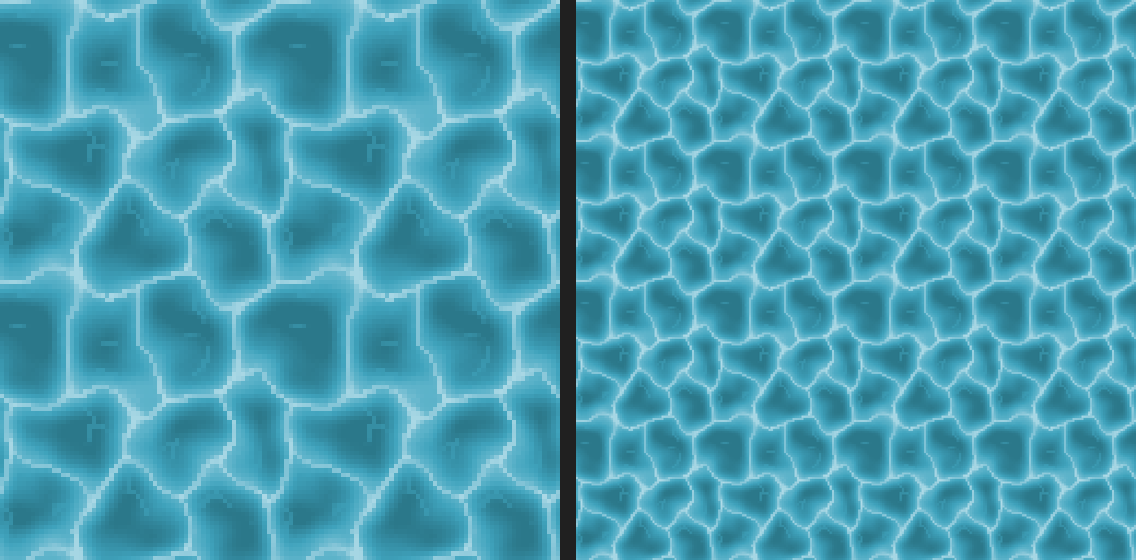
Left: one tile. Right: repeated 2 by 2.
Write a three.js fragment shader that draws this texture.

```glsl
#define REPEATS 2.0
#define BLOCKS 64.0
#define CELLS 3.0
#define VEIN_CELLS 5.0
#define JITTER 0.62
#define WARP 0.12
#define ROUNDING 10.0
#define VEIN_STRENGTH 0.5
#define GRAIN 0.012

varying vec2 vUv;

const vec3 FOAM    = vec3(0.67, 0.85, 0.90);
const vec3 PALE    = vec3(0.54, 0.78, 0.85);
const vec3 SHALLOW = vec3(0.36, 0.70, 0.79);
const vec3 WATER   = vec3(0.25, 0.64, 0.74);
const vec3 DEEP    = vec3(0.21, 0.56, 0.65);
const vec3 ABYSS   = vec3(0.17, 0.47, 0.54);

vec2 hash2(vec2 p) {
  p = vec2(dot(p, vec2(127.1, 311.7)), dot(p, vec2(269.5, 183.3)));
  return fract(sin(p) * 43758.5);
}

// Whole-number wrap, safe against rounding
vec2 wrap(vec2 cell, float period) {
  return floor(mod(cell + 0.5, period));
}

// Gradient noise that wraps after period units
float corner(vec2 cell, vec2 offset, float period) {
  float angle = 6.2832 * hash2(wrap(cell, period) + 7.0 * period).x;
  return dot(vec2(cos(angle), sin(angle)), offset);
}

float noise(vec2 p, float period) {
  vec2 i = floor(p), f = p - i;
  vec2 u = f * f * f * (f * (f * 6.0 - 15.0) + 10.0);
  vec2 x = vec2(1.0, 0.0);
  float low = mix(corner(i, f, period), corner(i + x, f - x, period), u.x);
  float high = mix(corner(i + x.yx, f - x.yx, period),
                   corner(i + 1.0, f - 1.0, period), u.x);
  return mix(low, high, u.y);
}

// Wavy cell coordinates
vec2 warped(vec2 uv, float count) {
  vec2 q = uv * 5.0;
  vec2 bend = vec2(noise(q, 5.0), noise(q.yx + vec2(2.37, 1.61), 5.0));
  return (uv + WARP * bend) * count;
}

// Scattered cell centres, each row shifted against the last
vec2 site(vec2 cell, float count) {
  vec2 id = wrap(cell, count);
  vec2 scatter = JITTER * (hash2(id + count) - 0.5);
  return cell + 0.5 + vec2(id.y / count, 0.0) + scatter;
}

vec2 owner(vec2 p, float count) {
  vec2 base = floor(p), best = base;
  float nearest = 1e3;
  for (int y = -2; y <= 2; y++)
  for (int x = -2; x <= 2; x++) {
    vec2 cell = base + vec2(x, y);
    float d = distance(p, site(cell, count));
    if (d < nearest) { nearest = d; best = cell; }
  }
  return best;
}

// Smooth minimum of the distances to all walls of the cell
float wallDepth(vec2 p, float count) {
  vec2 own = owner(p, count), home = site(own, count);
  float total = 0.0;
  for (int y = -2; y <= 2; y++)
  for (int x = -2; x <= 2; x++) {
    if (x == 0 && y == 0) continue;
    vec2 other = site(own + vec2(x, y), count);
    float d = dot(0.5 * (home + other) - p, normalize(other - home));
    total += exp(-ROUNDING * d);
  }
  return -log(total) / ROUNDING;
}

// One block wide line where the neighbour belongs to another cell
float border(vec2 uv, float count) {
  vec2 s = vec2(1.0 / BLOCKS, 0.0);
  vec2 here = owner(warped(uv, count), count);
  vec2 right = owner(warped(uv + s, count), count);
  vec2 above = owner(warped(uv + s.yx, count), count);
  return (here != right || here != above) ? 1.0 : 0.0;
}

vec3 waterColor(float depth) {
  vec3 c = mix(PALE, SHALLOW, smoothstep(-0.07, 0.01, depth));
  c = mix(c, WATER, clamp((depth - 0.01) / 0.08, 0.0, 1.0));
  c = mix(c, DEEP, clamp((depth - 0.09) / 0.09, 0.0, 1.0));
  return mix(c, ABYSS, clamp((depth - 0.18) / 0.12, 0.0, 1.0));
}

void main() {
  vec2 block = floor(fract(vUv * REPEATS) * BLOCKS);
  vec2 uv = (block + 0.5) / BLOCKS;

  // Soft pools with a little mottling
  float depth = wallDepth(warped(uv, CELLS), CELLS);
  float tone = depth + 0.05 * noise(uv * 7.0, 7.0);
  tone += GRAIN * (hash2(block).x - 0.5);
  vec3 color = waterColor(tone);

  // Faint broken veins inside the pools
  float patches = smoothstep(0.0, 0.12, noise(uv * 6.0 + 0.4, 6.0));
  float vein = border(uv, VEIN_CELLS) * patches * smoothstep(0.06, 0.14, depth);
  color = mix(color, WATER, VEIN_STRENGTH * vein);

  // Bright net, whitest where walls meet
  float glow = 0.35 + 0.9 * noise(uv * 9.0, 9.0) - 7.0 * (depth + 0.02);
  vec3 net = mix(mix(SHALLOW, PALE, 0.8), FOAM, clamp(glow, 0.0, 1.0));
  color = mix(color, net, border(uv, CELLS));
  color = mix(color, FOAM, 0.8 * smoothstep(-0.035, -0.07, depth));

  gl_FragColor = vec4(color, 1.0);
}
```
